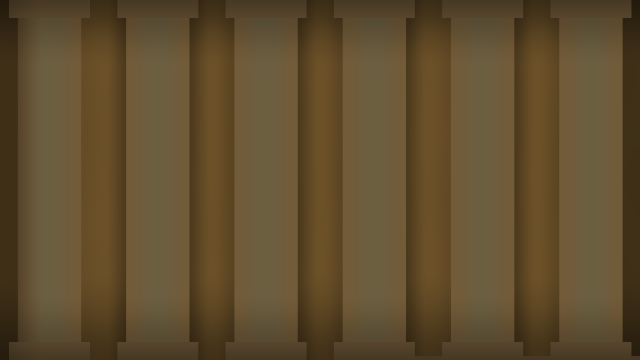
This pattern is drawn by a Shadertoy shader. Its source:

```glsl
// Row of six banded columns with capitals and bases before a shaded ochre wall.
#define PITCH 0.3008
#define FIRST 0.1375
#define SHAFT 0.0880
#define CAP_HALF 0.1125
#define CAP_HEIGHT 0.0500
#define BANDS 5.0
#define LAST_GAP 5.0
#define EDGE_COLOR vec3(0.449, 0.356, 0.222)
#define CORE_COLOR vec3(0.424, 0.371, 0.252)
#define CAP_COLOR vec3(0.325, 0.260, 0.165)
#define WALL_COLOR vec3(0.420, 0.315, 0.156)

vec2 hash2(vec2 p) {
    p = vec2(dot(p, vec2(127.1, 311.7)), dot(p, vec2(269.5, 183.3)));
    return fract(sin(p) * 43758.5) * 2.0 - 1.0;
}

float gradientNoise(vec2 p) {
    vec2 i = floor(p), f = fract(p);
    vec2 u = f * f * (3.0 - 2.0 * f);
    vec2 e = vec2(0.0, 1.0);
    float low = mix(dot(hash2(i), f), dot(hash2(i + e.yx), f - e.yx), u.x);
    float high = mix(dot(hash2(i + e), f - e), dot(hash2(i + e.yy), f - e.yy), u.x);
    return mix(low, high, u.y);
}

// Antialiased coverage of a signed distance, one pixel wide
float cover(float d) {
    return clamp(0.5 - d * iResolution.y, 0.0, 1.0);
}

float boxDistance(vec2 p, vec2 halfSize) {
    vec2 q = abs(p) - halfSize;
    return length(max(q, 0.0)) + min(max(q.x, q.y), 0.0);
}

// Wall between columns, shaded by its neighbours and the ends of the row
vec3 wall(vec2 p) {
    float gap = floor((p.x - FIRST) / PITCH);
    float width = PITCH - 2.0 * SHAFT;
    float u = (p.x - FIRST - gap * PITCH - SHAFT) / width;
    float leftDepth = gap < 0.5 ? 0.06 : 0.30;
    float rightDepth = gap < 0.5 ? 0.30 : 0.14 + 0.07 * hash2(vec2(gap, 3.0)).x;
    float shade = 1.0 - leftDepth * (1.0 - smoothstep(-0.05, 0.48, u));
    shade *= 1.0 - rightDepth * smoothstep(0.55, 1.05, u);
    if (gap < 0.0 || gap >= LAST_GAP) shade = 0.59;
    shade *= mix(0.52, 1.0, smoothstep(-0.04, 0.19, 1.0 - p.y));
    shade *= mix(0.58, 1.0, smoothstep(-0.04, 0.25, p.y));
    shade *= 1.0 + 0.03 * gradientNoise(p * vec2(12.0, 4.0));
    vec3 color = WALL_COLOR * shade;
    // Low sill showing on the right half of the row
    float sill = cover(p.y - 0.011) * step(2.5, gap);
    return mix(color, CAP_COLOR * 0.85, sill);
}

// Shaft with stepped tones from the warm edges to the grey core
vec3 shaft(float x, float y) {
    float t = clamp(1.0 - abs(x) / SHAFT, 0.0, 1.0);
    float stepped = floor(t * BANDS + 0.5) / BANDS;
    float tone = smoothstep(0.1, 0.85, mix(stepped, t, 0.3));
    float fade = smoothstep(0.02, 0.19, min(y, 1.0 - y));
    return mix(EDGE_COLOR, CORE_COLOR, tone) * mix(0.77, 1.0, fade);
}

void mainImage(out vec4 fragColor, in vec2 fragCoord) {
    vec2 p = fragCoord / iResolution.y;
    float column = floor((p.x - FIRST) / PITCH + 0.5);
    float x = p.x - FIRST - column * PITCH;
    float present = step(-0.5, column) * step(column, LAST_GAP + 0.5);

    // Shaft over wall
    vec3 color = wall(p);
    float leftFade = mix(0.68, 1.0, smoothstep(0.02, 0.125, p.x));
    color = mix(color, shaft(x, p.y) * leftFade, cover(abs(x) - SHAFT) * present);

    // Capital and base, mirrored about the middle height
    float fromEdge = min(p.y, 1.0 - p.y);
    float cap = boxDistance(vec2(x, fromEdge), vec2(CAP_HALF, CAP_HEIGHT));
    float capFade = mix(0.86, 1.04, smoothstep(0.0, CAP_HEIGHT, fromEdge));
    capFade *= mix(0.82, 1.0, smoothstep(0.0, 0.13, p.x));
    color = mix(color, CAP_COLOR * capFade, cover(cap) * present);

    fragColor = vec4(color, 1.0);
}
```
